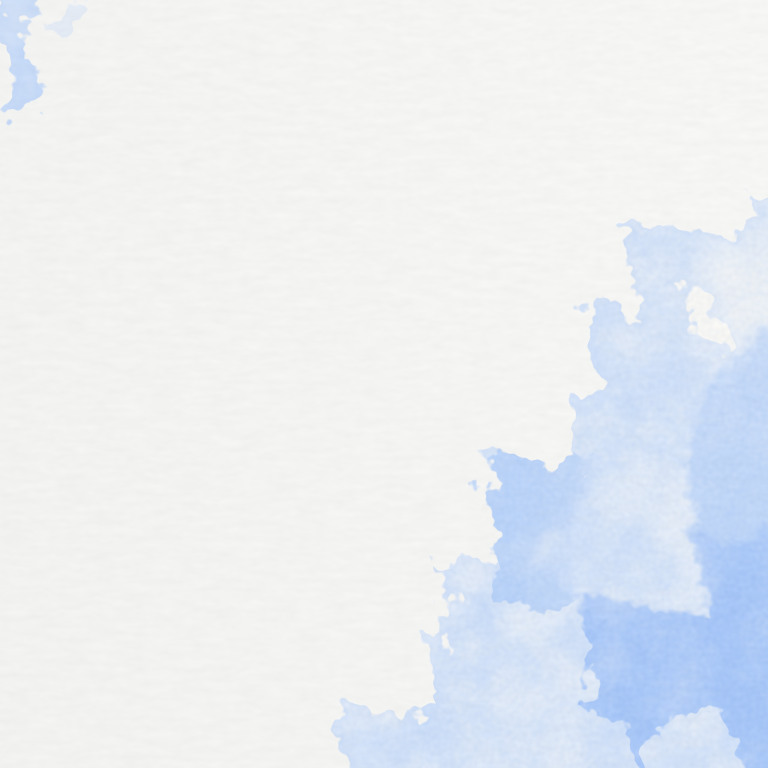
Write a Shadertoy shader that draws this background.

```glsl
const vec3 PAPER = vec3(0.954, 0.954, 0.948);
const vec3 PALE_BLUE = vec3(0.858, 0.902, 0.965);
const vec3 MID_BLUE = vec3(0.722, 0.820, 0.965);
const vec3 DEEP_BLUE = vec3(0.650, 0.772, 0.965);
const float FIBRE_STRENGTH = 0.016;
const float GRAIN_STRENGTH = 0.036;
const float EDGE_WIDTH = 0.0024;
const float RIM_WIDTH = 0.007;
const float RIM_STRENGTH = 0.20;
const float COARSE_WARP = 0.034;
const float FINE_WARP = 0.019;
const float FRINGE = 0.011;
const float TOP_SLOPE = 0.22;
const float SIDE_LEAN = 0.16;

// Upper left corners of the overlapping steps of the wash
const int STEPS = 8;
const vec2 WASH_STEPS[STEPS] = vec2[STEPS](
    vec2(0.438, 0.086), vec2(0.550, 0.167), vec2(0.567, 0.281),
    vec2(0.629, 0.411), vec2(0.742, 0.490), vec2(0.757, 0.608),
    vec2(0.810, 0.714), vec2(0.978, 0.752));

vec2 hashGradient(vec2 cell) {
    vec3 h = fract(vec3(cell.xyx) * vec3(0.1031, 0.1030, 0.0973));
    h += dot(h, h.yzx + 33.33);
    return fract((h.xx + h.yz) * h.zy) * 2.0 - 1.0;
}

float gradientNoise(vec2 p) {
    vec2 i = floor(p), f = fract(p);
    vec2 u = f * f * f * (f * (f * 6.0 - 15.0) + 10.0);
    float a = dot(hashGradient(i), f);
    float b = dot(hashGradient(i + vec2(1, 0)), f - vec2(1, 0));
    float c = dot(hashGradient(i + vec2(0, 1)), f - vec2(0, 1));
    float d = dot(hashGradient(i + 1.0), f - 1.0);
    return mix(mix(a, b, u.x), mix(c, d, u.x), u.y);
}

float fbm(vec2 p) {
    float sum = 0.0, gain = 0.6;
    for (int i = 0; i < 5; i++) {
        sum += gain * gradientNoise(p);
        p = mat2(1.6, 1.2, -1.2, 1.6) * p + 7.3;
        gain *= 0.58;
    }
    return sum;
}

vec2 noisePair(vec2 p) {
    return vec2(gradientNoise(p), gradientNoise(p + 41.7));
}

// Step with a sloping top and a leaning left side
float slantedStep(vec2 p, vec2 corner) {
    vec2 q = p - corner;
    float top = q.y + TOP_SLOPE * clamp(q.x, 0.0, 0.07);
    float side = -q.x - SIDE_LEAN * clamp(q.y, -0.12, 0.0);
    return max(side, top);
}

float ellipse(vec2 p, vec2 centre, vec2 radius, float angle) {
    float c = cos(angle), s = sin(angle);
    vec2 q = mat2(c, -s, s, c) * (p - centre);
    return (length(q / radius) - 1.0) * min(radius.x, radius.y);
}

float fill(float d, float softness) {
    return 1.0 - smoothstep(-softness, softness, d);
}

// Lays a glaze with a slightly darker drying rim
vec3 glaze(vec3 below, vec3 pigment, float d, float opacity, float softness) {
    float rim = exp(-abs(d) / RIM_WIDTH) * RIM_STRENGTH;
    vec3 tone = mix(pigment, DEEP_BLUE, rim);
    return mix(below, tone, fill(d, softness) * opacity);
}

void mainImage(out vec4 fragColor, in vec2 fragCoord) {
    vec2 uv = fragCoord / iResolution.xy;
    vec2 p = uv + COARSE_WARP * noisePair(uv * 19.0)
                + FINE_WARP * noisePair(uv * 47.0);
    float fringe = FRINGE * (gradientNoise(uv * 72.0) + 0.6 * gradientNoise(uv * 125.0));
    float mottle = fbm(uv * 13.0);
    float bloom = fbm(p * 7.0 + 3.1);

    // Paper, a little brighter towards the upper right
    vec3 colour = PAPER + 0.012 * (uv.x - 0.5) + 0.004 * (uv.y - 0.5);

    // Pale wash stepping up to the right
    float wash = 1.0;
    for (int i = 0; i < STEPS; i++)
        wash = min(wash, slantedStep(p, WASH_STEPS[i]));
    wash += fringe;
    float gap = ellipse(p, vec2(0.918, 0.585), vec2(0.050, 0.014), -0.95) + fringe;
    float bleached = fill(ellipse(p, vec2(0.985, 0.622), vec2(0.080, 0.060), 0.4), 0.045);
    float washOpacity = clamp(0.96 + 0.5 * mottle, 0.6, 1.0) * (1.0 - 0.66 * bleached);
    vec3 washTone = mix(PALE_BLUE, MID_BLUE, clamp(0.15 + 0.9 * bloom + 0.5 * mottle, 0.0, 0.6));
    colour = glaze(colour, washTone, max(wash, -gap), washOpacity, EDGE_WIDTH);

    // Left pool, crisp outside and fading to the right
    float leftPool = max(slantedStep(p, vec2(0.630, 0.412)),
                         ellipse(p, vec2(0.708, 0.315), vec2(0.110, 0.108), 0.0)) + fringe;
    float leftFade = 1.0 - smoothstep(0.70, 0.80, uv.x + 0.16 * mottle);
    float backrun = fill(ellipse(p, vec2(0.712, 0.285), vec2(0.046, 0.030), 0.5), 0.025);
    float leftOpacity = clamp(0.9 - 0.5 * backrun + 0.5 * mottle, 0.0, 1.0);
    colour = glaze(colour, MID_BLUE, max(leftPool, wash), leftFade * leftOpacity, EDGE_WIDTH);

    // Right pool, veiled above and denser below
    float rightPool = ellipse(p, vec2(1.025, 0.370), vec2(0.130, 0.190), 0.0) + fringe;
    float rightOpacity = mix(0.78, 0.56, smoothstep(0.38, 0.46, uv.y + 0.1 * mottle));
    rightOpacity = clamp(rightOpacity + 0.45 * mottle, 0.0, 1.0);
    colour = mix(colour, MID_BLUE, fill(rightPool, 0.012) * rightOpacity);

    // Deep pool, cut away by two pale blooms below
    float deep = min(slantedStep(p, vec2(0.752, 0.226)), slantedStep(p, vec2(0.903, 0.312)));
    deep = max(deep, -ellipse(p, vec2(0.735, -0.020), vec2(0.095, 0.105), -0.2));
    deep = max(deep, -ellipse(p, vec2(0.897, -0.005), vec2(0.058, 0.085), -0.3)) + fringe;
    float deepSoftness = mix(EDGE_WIDTH, 0.010, smoothstep(0.17, 0.23, uv.y));
    float deepOpacity = 0.92 - 0.28 * smoothstep(0.17, 0.30, uv.y) + 0.65 * mottle;
    colour = glaze(colour, DEEP_BLUE, deep, clamp(deepOpacity, 0.4, 1.0), deepSoftness);

    // Loose dabs in the upper left corner
    float dabs = ellipse(p, vec2(0.022, 0.985), vec2(0.034, 0.025), 0.6);
    dabs = min(dabs, ellipse(p, vec2(0.022, 0.935), vec2(0.050, 0.018), -1.25));
    dabs = min(dabs, ellipse(p, vec2(0.034, 0.882), vec2(0.038, 0.015), 1.2)) + fringe;
    float faintDab = ellipse(p, vec2(0.088, 0.982), vec2(0.036, 0.015), 0.7) + fringe;
    colour = glaze(colour, PALE_BLUE, faintDab, 0.55, EDGE_WIDTH);
    colour = glaze(colour, mix(PALE_BLUE, MID_BLUE, 0.6), dabs, clamp(0.9 + 0.6 * mottle, 0.0, 1.0), EDGE_WIDTH);

    // Horizontal fibres and pigment grain
    float fibre = gradientNoise(uv * vec2(26.0, 105.0)) + 0.7 * gradientNoise(uv * vec2(80.0, 170.0));
    float grain = gradientNoise(uv * 140.0) * fill(wash, 0.01);
    colour += FIBRE_STRENGTH * fibre + GRAIN_STRENGTH * grain * vec3(1.0, 0.7, 0.2);
    fragColor = vec4(clamp(colour, 0.0, 1.0), 1.0);
}
```
